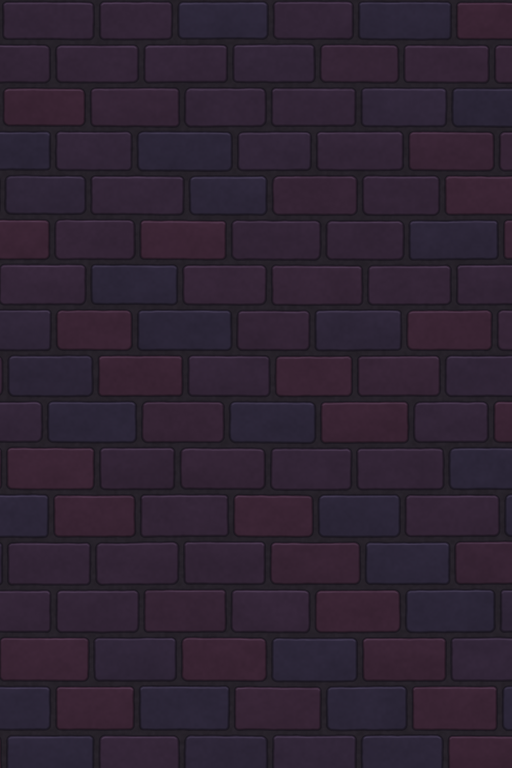
A Shadertoy shader for this pattern:

```glsl
// Dusky brick wall in running bond: 17 courses, slightly taller toward the bottom.
// Joints are jittered by hash; each brick is a worn rounded-box distance field
// with a lit upper rim, a shaded lower rim and a muted tint from blue to plum.

float hash(vec2 p) {
    vec3 q = fract(vec3(p.xyx) * 0.1031);
    q += dot(q, q.yzx + 33.33);
    return fract((q.x + q.y) * q.z);
}

float noise(vec2 p) {
    vec2 i = floor(p), f = fract(p);
    f = f * f * (3.0 - 2.0 * f);
    return mix(mix(hash(i), hash(i + vec2(1, 0)), f.x),
               mix(hash(i + vec2(0, 1)), hash(i + vec2(1, 1)), f.x), f.y);
}

float fbm(vec2 p) {
    float sum = 0.0, amp = 0.5;
    for (int i = 0; i < 4; i++) {
        sum += amp * noise(p);
        p = p * 2.03 + 17.1;
        amp *= 0.5;
    }
    return sum;
}

// Position of a vertical joint, in brick lengths
float joint(float column, float row) {
    return column + 0.14 * (hash(vec2(column + 20.0, row + 7.0)) - 0.5);
}

float roundedBox(vec2 p, vec2 halfSize, float radius) {
    vec2 q = abs(p) - halfSize + radius;
    return length(max(q, 0.0)) + min(max(q.x, q.y), 0.0) - radius;
}

void mainImage(out vec4 fragColor, in vec2 fragCoord) {
    vec2 p = fragCoord / iResolution.x;
    float pixel = 1.0 / iResolution.x;

    // Courses, counted from the top
    float depth = 1.0 - fragCoord.y / iResolution.y - 0.0547;
    float course = 1.0 + 17.78 * depth - 1.23 * depth * depth;
    course += 0.025 * (noise(p * 5.0 + 3.0) - 0.5);
    float row = floor(course);
    float rowHeight = iResolution.y / iResolution.x / (17.78 - 2.46 * depth);

    // Brick between two jittered joints; odd courses shift by about half
    float pitch = 0.174;
    float along = p.x / pitch - (mod(row, 2.0) > 0.5 ? 0.573 : 0.03);
    float column = floor(along);
    if (along < joint(column, row)) column -= 1.0;
    else if (along > joint(column + 1.0, row)) column += 1.0;
    float left = joint(column, row), right = joint(column + 1.0, row);
    vec2 id = vec2(column + 31.0, row + 11.0);

    vec2 local = vec2((along - 0.5 * (left + right)) * pitch,
                      (0.5 - fract(course)) * rowHeight);
    vec2 halfSize = vec2(0.5 * (right - left) * pitch - 0.0062,
                         0.5 * rowHeight - 0.0056 - 0.001 * hash(id + 5.0));
    float d = roundedBox(local, halfSize, 0.007 + 0.005 * hash(id + 9.0));
    d += 0.0022 * (fbm(p * 45.0) - 0.47);

    // Mortar: dark beside the bricks, paler in the middle
    float grain = fbm(p * 120.0) - 0.47;
    vec3 mortar = mix(vec3(0.1, 0.085, 0.115), vec3(0.148, 0.13, 0.157),
                      smoothstep(0.0005, 0.004, d));
    mortar *= 1.0 + 0.25 * grain;

    // Brick tint: blue, purple or plum, loosely alternating along a course
    float tint = mix(hash(id), mod(column + floor(row * 0.5), 2.0), 0.3);
    vec3 brick = mix(vec3(0.168, 0.147, 0.212), vec3(0.195, 0.143, 0.206),
                     smoothstep(0.15, 0.5, tint));
    brick = mix(brick, vec3(0.22, 0.14, 0.196), smoothstep(0.5, 0.85, tint));
    brick *= 0.98 + 0.04 * hash(id + 3.0);
    brick *= 1.0 + 0.14 * (fbm(p * vec2(18.0, 30.0) + id) - 0.47) + 0.1 * grain;
    brick *= 1.0 + 0.8 * local.y;

    // Rims
    float rim = exp(-pow((d + 0.0028) / 0.0017, 2.0));
    float upper = smoothstep(halfSize.y - 0.009, halfSize.y - 0.003, local.y);
    float wear = 0.5 + fbm(p * vec2(30.0, 12.0) + 8.0);
    brick += vec3(0.066, 0.06, 0.074) * rim * wear * (0.08 + 0.92 * upper);
    brick *= 1.0 - 0.3 * smoothstep(-0.0045, 0.0, d) * (1.0 - upper);

    vec3 color = mix(brick, mortar, smoothstep(-pixel, pixel, d));
    fragColor = vec4(color, 1.0);
}
```
